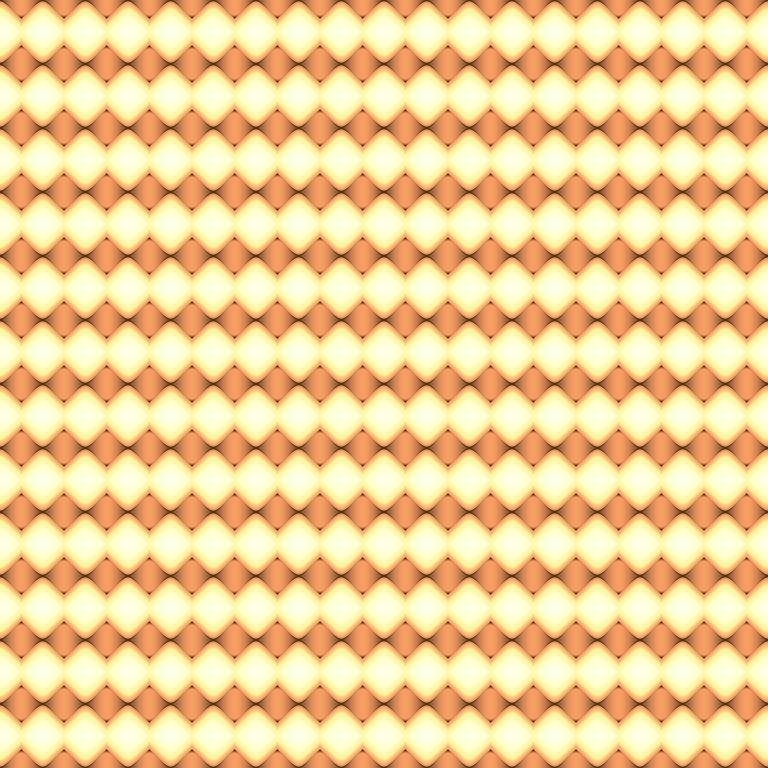
This pattern is drawn by a WebGL 1 fragment shader. Its source:

```glsl
precision highp float;
// Rows of glowing cream lozenges linked side to side, with shaded copper beads
// in the gaps between rows. Each cell is folded into one quadrant; two height
// profiles bound the shapes, and depth inside them drives the shading.

uniform vec2 u_resolution;

const vec2 REPEATS = vec2(18.0, 12.0);   // whole cells across and down
const float CREAM_TALL = 0.480;          // lozenge half height at its middle
const float CREAM_DROP = 0.270;          // height lost towards the links
const float CREAM_ROUND = 0.25;          // rounding of the lozenge tips
const float BEAD_THIN = 0.025;           // bead half height at its ends
const float BEAD_SWELL = 0.245;          // extra half height at its middle
const float BEAD_SOFT = 0.045;           // fade of bead rims into shadow
const float PI = 3.14159265;

const vec3 SHADOW = vec3(0.10, 0.05, 0.03);
const vec3 COPPER = vec3(0.97, 0.62, 0.385);
const vec3 RIM = vec3(0.90, 0.57, 0.35);
const vec3 ORANGE = vec3(0.98, 0.70, 0.43);
const vec3 YELLOW = vec3(1.00, 0.96, 0.63);
const vec3 CREAM = vec3(1.00, 1.00, 0.82);
const vec3 CORE = vec3(1.00, 1.00, 0.91);

// Rounded at the middle (a = 0), pointed at the link (a = 1).
float creamHeight(float a) {
  float r = CREAM_ROUND;
  float slope = (sqrt(a * a + r * r) - r) / (sqrt(1.0 + r * r) - r);
  return CREAM_TALL - CREAM_DROP * slope;
}

// Thin at the bead ends (a = 0), swollen and rounded at its middle (a = 1).
float beadHeight(float a) {
  return BEAD_THIN + BEAD_SWELL * (0.5 - 0.5 * cos(PI * a));
}

// Cylinder-like shading across the bead, dark along its rim.
vec3 beadColor(float a, float v) {
  float inside = beadHeight(a) - (0.5 - v);
  float light = mix(0.38, 1.0, sin(0.5 * PI * a));
  float cover = smoothstep(-0.5 * BEAD_SOFT, BEAD_SOFT, inside);
  return mix(SHADOW, COPPER * light, cover);
}

// Glow ramp from the copper rim to the pale core.
vec3 creamColor(float depth) {
  vec3 color = mix(RIM, ORANGE, smoothstep(0.0, 0.05, depth));
  color = mix(color, YELLOW, smoothstep(0.035, 0.145, depth));
  color = mix(color, CREAM, smoothstep(0.14, 0.29, depth));
  return mix(color, CORE, smoothstep(0.27, 0.47, depth));
}

void main() {
  vec2 cell = gl_FragCoord.xy / u_resolution * REPEATS;
  float pixel = max(REPEATS.x / u_resolution.x, REPEATS.y / u_resolution.y);

  // Fold: a runs from lozenge middle to link, v from row middle to row edge.
  float a = 2.0 * abs(fract(cell.x + 0.5) - 0.5);
  float v = abs(fract(cell.y) - 0.5);

  // Lozenges lie over the beads.
  float depth = creamHeight(a) - v;
  float edge = max(0.5 * pixel, 0.012);
  float cover = smoothstep(-edge, edge, depth);
  vec3 color = mix(beadColor(a, v), creamColor(depth), cover);

  gl_FragColor = vec4(color, 1.0);
}
```
